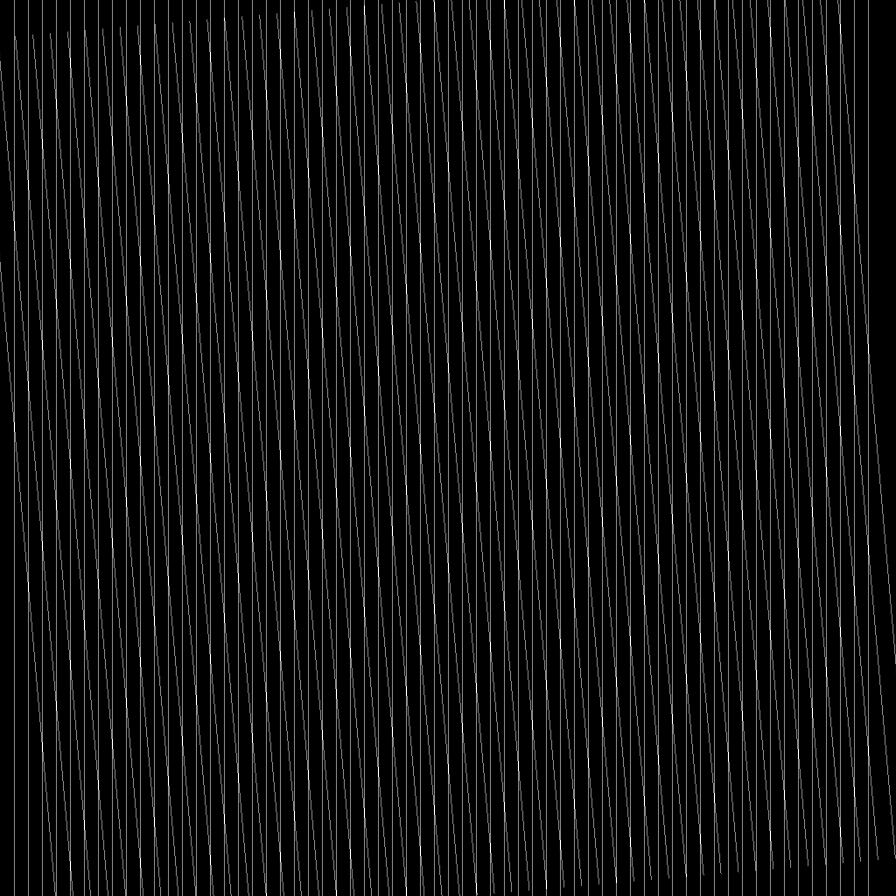
Reproduce this pattern procedurally as a Shadertoy shader.

```glsl
const float CELL = 1.0 / 1024.0;   // width of one line and of one stair step
const float LINE_GREY = 0.6;

// Triangle-filtered coverage of a thin line at a given distance
float thinLine(float dist, float width, float pixel) {
    float reach = max(pixel, width);
    return width / reach * max(0.0, 1.0 - abs(dist) / reach);
}

// Square panel of parallel lines, numbered 1 to count, turned about the centre
float ruledPanel(vec2 uv, float angle, float spacing, float count, float pixel) {
    float c = cos(angle), s = sin(angle);
    vec2 p = uv - 0.5;
    vec2 local = vec2(c * p.x + s * p.y, c * p.y - s * p.x);

    // Nearest line in the panel
    float offset = 0.5 * CELL;
    float index = clamp(round((local.x + 0.5 - offset) / spacing), 1.0, count);
    float lineU = index * spacing + offset - 0.5;

    // Where that line crosses this row, stepped to whole cells
    float crossing = 0.5 + (lineU - s * p.y) / c;
    float stepped = (floor(crossing / CELL) + 0.5) * CELL;

    // Soft cut at the panel's ends
    float inside = clamp((0.5 - abs(local.y)) / pixel + 0.5, 0.0, 1.0);
    return inside * thinLine(uv.x - stepped, CELL, pixel);
}

void mainImage(out vec4 fragColor, in vec2 fragCoord) {
    vec2 uv = fragCoord / iResolution.xy;
    float pixel = 1.0 / iResolution.x;

    // Upright and tilted rulings add up where they cross
    float upright = ruledPanel(uv, 0.0, 16.0 * CELL, 62.0, pixel);
    float tilted = ruledPanel(uv, radians(5.0), 20.0 * CELL, 50.0, pixel);

    fragColor = vec4(vec3(LINE_GREY * (upright + tilted)), 1.0);
}
```
